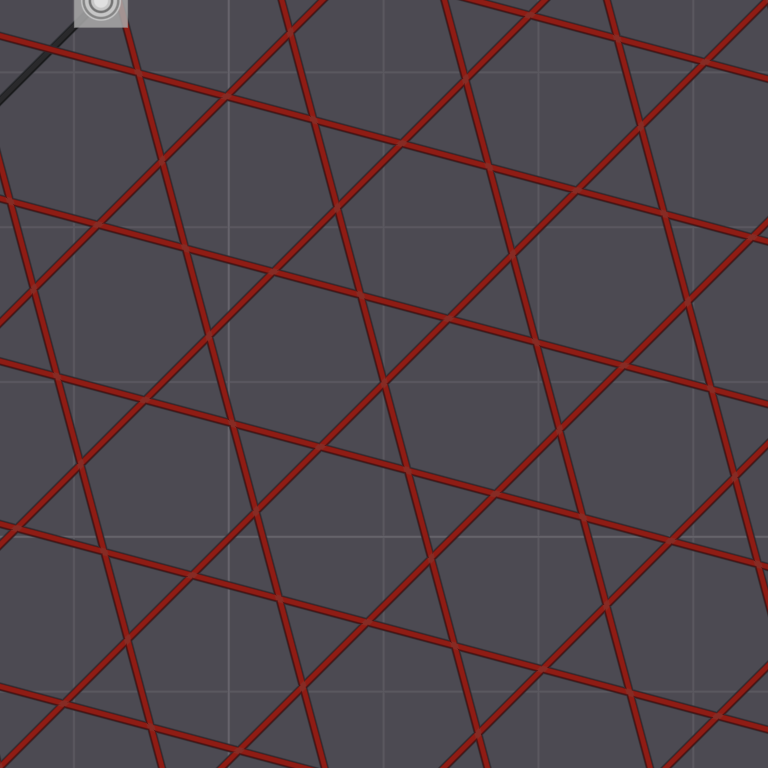
Reproduce this pattern procedurally as a WebGL 1 fragment shader.

```glsl
precision highp float;

uniform vec2 u_resolution;

const float BAR_PITCH = 0.2046;
const float GRID_PITCH = 0.2016;

// Soft mask that is 1 where dist is below edge
float cover(float dist, float edge) {
  float blur = 0.6 / min(u_resolution.x, u_resolution.y) + 0.0004;
  return 1.0 - smoothstep(edge - blur, edge + blur, dist);
}

// Signed distance to the nearest of a set of parallel lines
float repeatOffset(float coord, float pitch) {
  return (fract(coord / pitch + 0.5) - 0.5) * pitch;
}

// Outlined round bar, shaded darker on its negative side
vec3 drawBar(vec3 ground, float offset, vec3 outline, vec3 rim, vec3 core) {
  float dist = abs(offset);
  vec3 color = mix(ground, outline, 0.9 * cover(dist, 0.0054));
  color = mix(color, rim, cover(abs(offset + 0.0003), 0.0042));
  return mix(color, core, cover(abs(offset - 0.0003), 0.0032));
}

// Thin grid line, brighter on every fifth repeat
float gridLine(float coord) {
  float index = floor(coord / GRID_PITCH + 0.5);
  float major = 1.0 - step(0.5, mod(index + 1.0, 5.0));
  return cover(abs(repeatOffset(coord, GRID_PITCH)), 0.0013) * mix(0.45, 0.85, major);
}

// Translucent square plate with concentric rings
vec3 drawHandle(vec3 ground, vec2 p) {
  float plate = cover(max(abs(p.x), abs(p.y)), 0.035);
  float radius = length(p);
  vec3 color = mix(ground, vec3(0.66), 0.85 * plate);
  color = mix(color, vec3(0.78), cover(radius, 0.026));
  color = mix(color, vec3(0.52), cover(abs(radius - 0.0225), 0.0016));
  color = mix(color, vec3(0.45), cover(abs(radius - 0.0145), 0.0016));
  return mix(color, vec3(0.88), cover(radius, 0.009));
}

void main() {
  vec2 p = gl_FragCoord.xy / u_resolution - 0.5;

  // Slate ground with a square grid
  vec2 gridPoint = p - vec2(-0.0005, 0.0026);
  float grid = max(gridLine(gridPoint.x), gridLine(gridPoint.y));
  vec3 color = mix(vec3(0.30, 0.29, 0.32), vec3(0.42, 0.41, 0.44), grid);

  // Three bar directions, 60 degrees apart
  float across = dot(p, vec2(0.2588, 0.9659)) - 0.0015;
  float upright = dot(p, vec2(0.9659, 0.2588)) - 0.0006;
  float diagonal = dot(p, vec2(-0.7071, 0.7071)) - 0.0006;
  float a = repeatOffset(across + 0.5 * BAR_PITCH, BAR_PITCH);
  float b = repeatOffset(upright, BAR_PITCH);
  float c = repeatOffset(diagonal, BAR_PITCH);

  // The top left diagonal is charcoal and lies under the red bars
  if (diagonal > 2.5 * BAR_PITCH) {
    color = drawBar(color, c, vec3(0.17, 0.18, 0.20), vec3(0.08), vec3(0.16, 0.16, 0.17));
    c = 1.0;
  }

  // Red bars merge where they cross
  float nearest = abs(a) < abs(b) ? a : b;
  nearest = abs(c) < abs(nearest) ? c : nearest;
  float second = max(min(abs(a), abs(b)), min(max(abs(a), abs(b)), abs(c)));
  vec3 core = mix(vec3(0.56, 0.11, 0.08), vec3(0.53, 0.17, 0.14), cover(second, 0.0045));
  color = drawBar(color, nearest, vec3(0.17, 0.17, 0.19), vec3(0.30, 0.06, 0.06), core);

  color = drawHandle(color, p - vec2(-0.3685, 0.499));
  gl_FragColor = vec4(color, 1.0);
}
```
